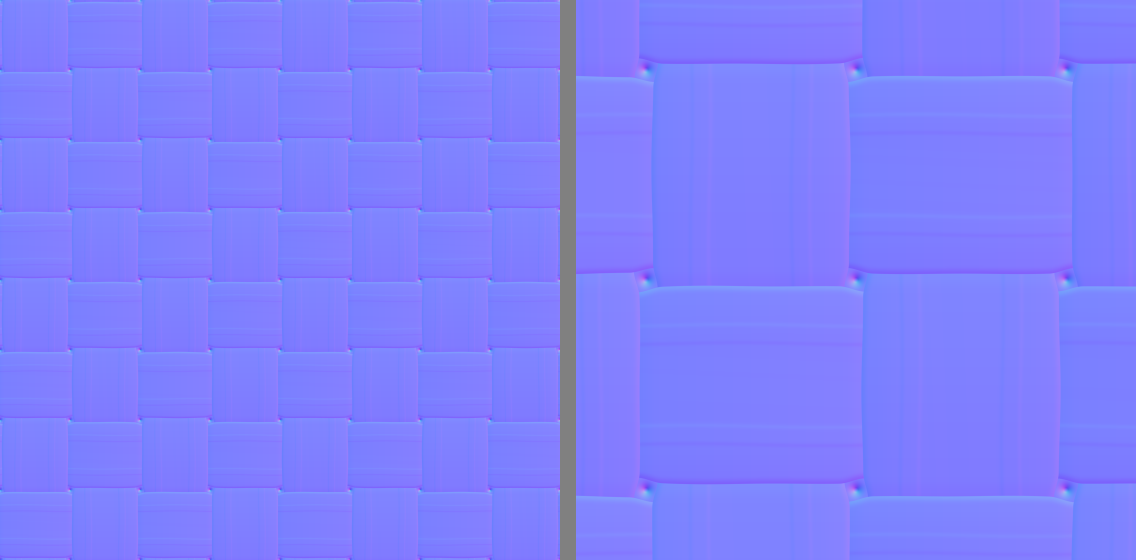
Left, the full canvas; right, a detail of the centre.
This texture map is drawn by a Shadertoy shader. Its source:

```glsl
// Tangent-space normal map of a plain basket weave: flat ribbed strands, over and under.

const float CELLS = 8.0;          // crossings across and down (even, so it tiles)
const float HALF_WIDTH = 0.466;   // strand half width, in cells
const float BOW = 0.006;          // swelling of a strand at its middle
const float CORNER_CUT = 0.022;   // narrowing of a strand at its ends
const float CROWN_TILT = 0.090;   // slope along a strand where it bends over
const float END_TILT = 0.05;      // extra slope where it dives under
const float SHOULDER_TILT = 0.055; // soft rounding towards the long edges
const float RIM_WIDTH = 0.050;
const vec2 RIM_TILT = vec2(0.13, 0.19); // vertical, horizontal strands
const vec2 RIB = vec2(0.197, 0.284);    // inner and outer side of each raised rib
const float RIB_SOFTNESS = 0.011;
const float RIB_TILT = 0.060;
const float FIBRE_TILT = 0.005;
const float WOBBLE = 0.005;
const float HOLE_RADIUS = 0.036;
const float HOLE_TILT = 0.60;
const float HOLE_SPILL = 0.3;     // share of the pit tilt that bends the strands

float hash(vec2 p) {
    vec3 q = fract(vec3(p.xyx) * 0.1031);
    q += dot(q, q.yzx + 33.33);
    return fract((q.x + q.y) * q.z);
}

float valueNoise(float x, float seed) {
    float i = floor(x), f = fract(x);
    f = f * f * (3.0 - 2.0 * f);
    return mix(hash(vec2(i + 40.0, seed)), hash(vec2(i + 41.0, seed)), f);
}

float bell(float x) { return exp(-x * x); }

// Half width of a strand at a distance along it from the crossing
float halfWidth(float along, float seed) {
    float wave = 0.5 * WOBBLE * sin(along * 9.0 + seed * 6.28);
    return HALF_WIDTH + BOW * cos(3.14159 * along) + wave
         - CORNER_CUT * smoothstep(0.42, 0.54, abs(along));
}

// Surface tilt of a strand: x along it, y across it
vec2 strandTilt(vec2 p, float seed, float rimTilt) {
    float side = sign(p.y);
    float s = abs(p.y);
    float w = halfWidth(p.x, seed);

    float along = CROWN_TILT * p.x
                + END_TILT * sign(p.x) * smoothstep(0.44, 0.54, abs(p.x));

    float rim = smoothstep(w - RIM_WIDTH, w, s);
    float across = SHOULDER_TILT * smoothstep(0.22, 0.46, s) + rimTilt * rim * rim;

    // Raised ribs, drifting slightly along the strand
    float drift = WOBBLE * sin(p.x * 5.0 + side + seed * 6.28);
    vec2 ribSide = (vec2(s + drift) - RIB) / RIB_SOFTNESS;
    across += RIB_TILT * (bell(ribSide.y) - bell(ribSide.x));

    // Faint lengthwise fibres
    float fibre = valueNoise(p.y * 20.0 + p.x * 0.8, seed * 19.0) - 0.5;
    return vec2(along, side * across + FIBRE_TILT * fibre);
}

// Tilt in canvas axes of the strand lying on top in one cell
vec2 cellTilt(vec2 p, bool vertical, float seed) {
    return vertical ? strandTilt(p.yx, seed, RIM_TILT.x).yx
                    : strandTilt(p, seed, RIM_TILT.y);
}

void mainImage(out vec4 fragColor, in vec2 fragCoord) {
    vec2 grid = fragCoord / iResolution.xy * CELLS;
    float pixel = CELLS / iResolution.y;
    vec2 cell = mod(floor(grid), CELLS);
    vec2 p = fract(grid) - 0.5;
    bool vertical = mod(cell.x + cell.y, 2.0) > 0.5;

    // The strand on top here
    float seed = hash(cell + 7.0);
    vec2 q = vertical ? p.yx : p;
    float topMask = 1.0 - smoothstep(-0.7 * pixel, 0.7 * pixel,
                                     abs(q.y) - halfWidth(q.x, seed));
    vec2 topTilt = cellTilt(p, vertical, seed);

    // The crossing strand, reaching in from the cell beside it
    vec2 stepOut = vertical ? vec2(sign(p.x), 0.0) : vec2(0.0, sign(p.y));
    vec2 besideP = p - stepOut;
    float besideSeed = hash(mod(cell + stepOut, CELLS) + 7.0);
    vec2 besideQ = vertical ? besideP : besideP.yx;
    float besideMask = 1.0 - smoothstep(-0.7 * pixel, 0.7 * pixel,
                       abs(besideQ.y) - halfWidth(besideQ.x, besideSeed));
    vec2 besideTilt = cellTilt(besideP, !vertical, besideSeed);

    // Small pit where four strands meet, walls facing its centre
    vec2 d = fract(grid + 0.5) - 0.5;
    float r = length(d);
    vec2 pitTilt = -HOLE_TILT * d / max(r, 0.012) * bell(r / HOLE_RADIUS);

    vec2 tilt = mix(pitTilt, besideTilt, besideMask);
    tilt = mix(tilt, topTilt, topMask);
    tilt += HOLE_SPILL * pitTilt * max(topMask, besideMask);

    vec3 normal = normalize(vec3(tilt, 1.0));
    fragColor = vec4(0.5 + 0.5 * normal, 1.0);
}
```
